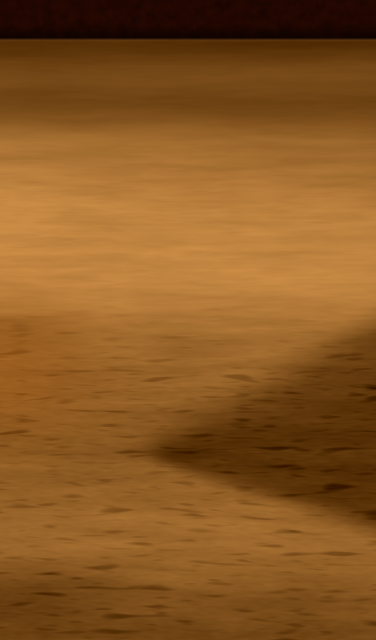
A Shadertoy shader for this texture:

```glsl
vec2 hashGradient(vec2 cell) {
    vec2 h = vec2(dot(cell, vec2(127.1, 311.7)), dot(cell, vec2(269.5, 183.3)));
    return 2.0 * fract(sin(h) * 43758.55) - 1.0;
}

float gradientNoise(vec2 p) {
    vec2 i = floor(p), f = p - i;
    vec2 u = f * f * f * (f * (f * 6.0 - 15.0) + 10.0);
    vec2 e = vec2(0.0, 1.0);
    float low = mix(dot(hashGradient(i), f), dot(hashGradient(i + e.yx), f - e.yx), u.x);
    float high = mix(dot(hashGradient(i + e.xy), f - e.xy), dot(hashGradient(i + 1.0), f - 1.0), u.x);
    return mix(low, high, u.y);
}

float bump(float x, float centre, float width) {
    float d = (x - centre) / width;
    return exp(-d * d);
}

// Light falling along the board, from the near edge to the far one
float boardLight(vec2 uv) {
    float x = uv.x, y = uv.y;
    float light = 0.27 + 0.36 * smoothstep(0.0, 0.16, y);
    light -= 0.17 * smoothstep(0.17, 0.31, y);
    light += 0.20 * smoothstep(0.30, 0.47, y);
    light += 0.31 * smoothstep(0.46, 0.57, y);
    light -= 0.27 * smoothstep(0.65, 0.78, y);
    light -= 0.50 * smoothstep(0.765, 0.85, y);
    light += 0.10 * bump(y, 0.875, 0.025);
    light -= 0.22 * smoothstep(0.89, 0.938, y);
    light += 0.20 * (0.45 - x) * bump(y, 0.73, 0.09);
    light -= 0.22 * (1.0 - smoothstep(0.0, 0.45, x)) * bump(y, 0.075, 0.045);
    light -= 0.13 * (1.0 - smoothstep(0.0, 0.35, x)) * bump(y, 0.48, 0.06);
    light -= 0.10 * bump(x, 0.49, 0.09) * bump(y, 0.452, 0.018);
    return light;
}

// Soft wedge that opens to the right; its lower edge is the crisper one
float wedgeShadow(vec2 uv) {
    float along = (uv.x - 0.37) / 0.63;
    float upper = mix(0.335, 0.54, along) - uv.y;
    float lower = uv.y - mix(0.288, 0.172, along);
    float blur = mix(0.012, 0.03, clamp(along, 0.0, 1.0));
    float body = smoothstep(0.0, 0.085, upper) * smoothstep(-blur, blur, lower);
    float core = 0.75 + 0.25 * bump(lower, 0.025, 0.04) + 0.2 * smoothstep(0.5, 1.0, along);
    return body * core * smoothstep(0.32, 0.46, uv.x);
}

// Long soft fibres, closer together towards the far edge
float fibres(vec2 p) {
    float sum = 0.0, gain = 0.5;
    vec2 scale = vec2(2.2, 32.0);
    for (int i = 0; i < 4; i++) {
        sum += gain * gradientNoise(p * scale + float(i) * 17.3);
        scale *= vec2(2.1, 1.8);
        gain *= 0.72;
    }
    return sum;
}

// Short dark dashes in two sizes
float pores(vec2 p) {
    float dashes = 0.0;
    for (int i = 0; i < 2; i++) {
        float size = 1.0 + 0.6 * float(i);
        float n = gradientNoise(p * vec2(8.5, 88.0) * size + float(i) * 41.7);
        dashes += smoothstep(0.16, 0.48, n) / size;
    }
    return dashes;
}

void mainImage(out vec4 fragColor, in vec2 fragCoord) {
    vec2 uv = fragCoord / iResolution.xy;

    // Grain follows a gentle wave and a slight downward slope
    vec2 grain = vec2(uv.x, uv.y * (1.0 + 0.35 * uv.y));
    grain.y += 0.012 * uv.x * (1.0 - smoothstep(0.1, 0.5, uv.y));
    grain.y += 0.006 * gradientNoise(uv * vec2(3.0, 9.0));

    float nearFocus = 1.0 - smoothstep(0.38, 0.54, uv.y);
    float farBlur = smoothstep(0.68, 0.86, uv.y);
    float tone = boardLight(uv);
    tone -= 0.49 * wedgeShadow(uv);
    tone += fibres(grain) * mix(0.27, 0.13, farBlur);
    tone -= pores(grain) * mix(0.04, 0.27, nearFocus) * (1.0 - farBlur);
    tone += 0.07 * nearFocus * gradientNoise(grain * vec2(30.0, 210.0));
    tone += 0.05 * gradientNoise(uv * vec2(4.0, 7.0));

    // Wood ramp, warmer at the left and inside the shaded grain
    vec3 wood = mix(vec3(0.33, 0.18, 0.02), vec3(0.77, 0.53, 0.26), clamp(tone, -0.35, 1.12));
    float warmth = bump(uv.x, 0.0, 0.25) * bump(uv.y, 0.42, 0.11);
    wood += vec3(0.03, -0.01, -0.03) * warmth;

    // Dark red backdrop above the far edge
    float mottle = gradientNoise(uv * vec2(35.0, 60.0)) + 0.6 * gradientNoise(uv * vec2(80.0, 130.0));
    vec3 backdrop = vec3(0.13, 0.025, 0.003) * (1.0 + 0.35 * mottle);
    backdrop *= mix(0.5, 1.0, smoothstep(0.94, 0.965, uv.y));

    vec3 color = mix(wood, backdrop, smoothstep(0.935, 0.942, uv.y));
    color += vec3(0.08, 0.06, 0.04) * bump(uv.y, 0.9375, 0.002);
    fragColor = vec4(clamp(color, 0.0, 1.0), 1.0);
}
```
